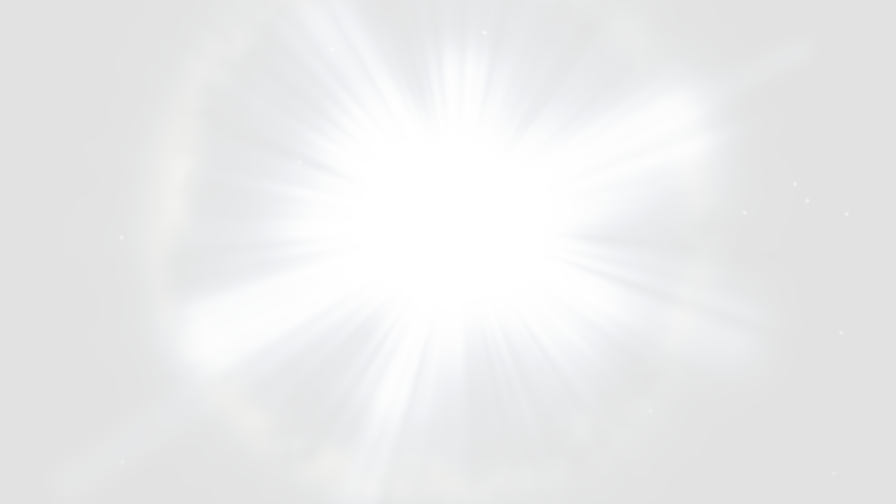
A Shadertoy shader for this background:

```glsl
#define BACKDROP vec3(0.886, 0.886, 0.885)
#define COOL_TINT vec3(0.965, 0.98, 1.0)
#define WARM_TINT vec3(0.975, 0.97, 0.945)
#define BURST_CENTER vec2(0.02, 0.055)
#define RING_CENTER vec2(-0.03, 0.06)
#define RING_RADIUS 0.54
#define HALO_STRENGTH 0.27
#define RAY_CONTRAST 1.1
#define EXPOSURE 2.0
#define SPARK_COUNT 16
#define SPARK_SIZE 0.0035
#define BEAM_COUNT 12

// Beams from the burst center: end point, width, strength
const vec4 beams[BEAM_COUNT] = vec4[](
    vec4( 0.44,  0.23, 0.085, 1.20),
    vec4(-0.46, -0.16, 0.075, 1.00),
    vec4( 0.03,  0.34, 0.065, 0.95),
    vec4(-0.25,  0.45, 0.055, 0.45),
    vec4(-0.20,  0.08, 0.120, 1.20),
    vec4( 0.23, -0.11, 0.095, 1.00),
    vec4( 0.56, -0.15, 0.075, 0.25),
    vec4(-0.10, -0.27, 0.070, 0.60),
    vec4(-0.16, -0.46, 0.060, 0.28),
    vec4(-0.15,  0.20, 0.085, 0.90),
    vec4(-0.75, -0.46, 0.035, 0.12),
    vec4( 0.70,  0.40, 0.025, 0.10));

vec2 hash2(vec2 p) {
    vec3 q = fract(p.xyx * vec3(0.1031, 0.1030, 0.0973));
    q += dot(q, q.yzx + 33.33);
    return fract((q.xx + q.yz) * q.zy);
}

float cornerSlope(vec2 cell, vec2 corner, vec2 f) {
    return dot(hash2(cell + corner) * 2.0 - 1.0, f - corner);
}

float gradientNoise(vec2 p) {
    vec2 cell = floor(p), f = fract(p);
    vec2 u = f * f * f * (f * (f * 6.0 - 15.0) + 10.0);
    float low = mix(cornerSlope(cell, vec2(0, 0), f), cornerSlope(cell, vec2(1, 0), f), u.x);
    float high = mix(cornerSlope(cell, vec2(0, 1), f), cornerSlope(cell, vec2(1, 1), f), u.x);
    return mix(low, high, u.y);
}

float fbm(vec2 p) {
    float sum = 0.0, amplitude = 1.0;
    for (int i = 0; i < 3; i++) {
        sum += amplitude * gradientNoise(p);
        p = p * 2.0 + 17.3;
        amplitude *= 0.5;
    }
    return sum;
}

float segmentDistance(vec2 p, vec2 end) {
    float along = clamp(dot(p, end) / dot(end, end), 0.0, 1.0);
    return length(p - end * along);
}

float beamLight(vec2 p) {
    float light = 0.0;
    for (int i = 0; i < BEAM_COUNT; i++) {
        float d = segmentDistance(p, beams[i].xy - BURST_CENTER) / beams[i].z;
        light += beams[i].w * exp(-d * d);
    }
    return light + 1.8 * exp(-dot(p, p) / 0.036);
}

// Noise on the unit circle gives streaks without an angular seam
float rayPattern(vec2 p) {
    vec2 direction = p / max(length(p), 0.001);
    float broad = gradientNoise(direction * 5.0 + 11.7);
    float fine = gradientNoise(direction * 15.0 + 41.2);
    return broad + 0.8 * fine;
}

float sparkLight(vec2 p) {
    float light = 0.0;
    for (int i = 0; i < SPARK_COUNT; i++) {
        vec2 seed = hash2(vec2(float(i) * 7.1 + 3.0, 19.7));
        vec2 spot = (seed - 0.5) * vec2(1.6, 0.96);
        vec2 offset = (p - spot) / SPARK_SIZE;
        light += (0.3 + 0.5 * seed.y) * exp(-dot(offset, offset));
    }
    return light;
}

void mainImage(out vec4 fragColor, in vec2 fragCoord) {
    vec2 p = (fragCoord - 0.5 * iResolution.xy) / iResolution.y;
    vec2 burst = p - BURST_CENTER;
    float radius = length(burst);

    // Central burst with streaks
    float streaks = RAY_CONTRAST * rayPattern(burst) * smoothstep(0.1, 0.3, radius);
    float light = beamLight(burst) * max(0.2, 1.0 + streaks);

    // Cloudy halo and its broken rim
    float ringDistance = length(p - RING_CENTER);
    float cloud = fbm(p * 7.0 + 5.3);
    float halo = HALO_STRENGTH * exp(-pow(ringDistance / 0.59, 5.0));
    float rimOffset = (ringDistance - RING_RADIUS + 0.04 * cloud) / 0.045;
    float rim = exp(-rimOffset * rimOffset) * max(0.0, 0.1 + 0.22 * cloud);
    rim *= 1.0 + 0.8 * smoothstep(0.2, -0.5, p.x);
    light += halo * (0.55 + 0.35 * cloud + 0.4 * streaks) + rim;

    // Tinted glow that saturates to white
    float glow = 1.0 - exp(-EXPOSURE * light);
    float warmth = clamp(rim * 5.0, 0.0, 1.0) * 0.7;
    vec3 tint = mix(COOL_TINT, WARM_TINT, warmth);
    vec3 glowColor = mix(tint, vec3(1.0), smoothstep(0.5, 0.98, glow));
    vec3 color = mix(BACKDROP, glowColor, glow);
    color = mix(color, vec3(1.0), min(sparkLight(p), 1.0));
    fragColor = vec4(color, 1.0);
}
```
